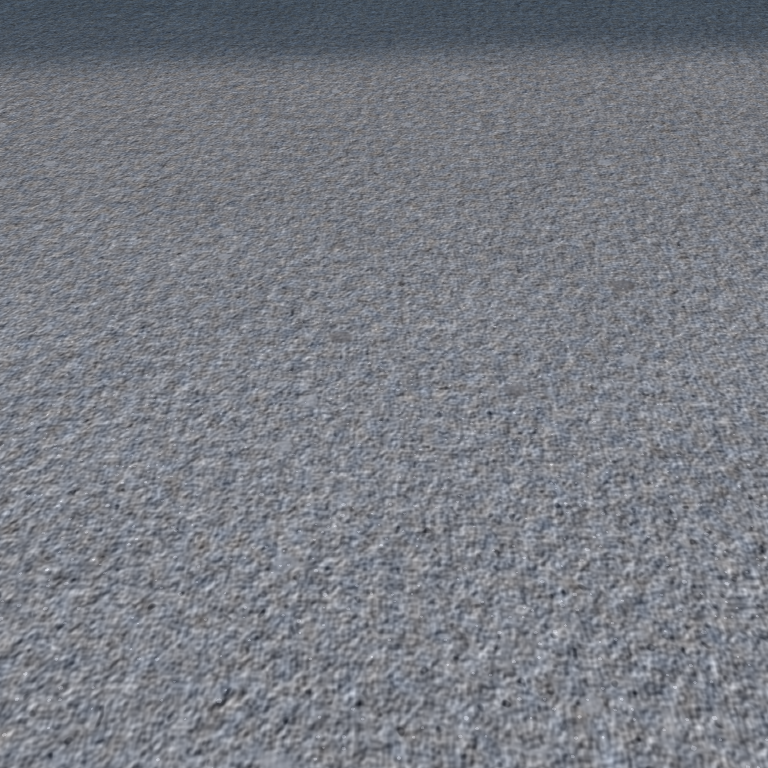
A Shadertoy shader for this texture:

```glsl
// Grey asphalt receding under a tilted view, with a soft slate shadow across the top.
// A perspective ground plane carries embossed gradient noise for the grain,
// plus jittered cells for pale stones, bright flecks and dark pits.

vec2 hash22(vec2 p) {
    vec3 q = fract(p.xyx * vec3(0.1031, 0.1030, 0.0973));
    q += dot(q, q.yzx + 33.33);
    return fract((q.xx + q.yz) * q.zy);
}

float cornerSlope(vec2 cell, vec2 corner, vec2 f) {
    return dot(hash22(cell + corner) * 2.0 - 1.0, f - corner);
}

float gradientNoise(vec2 p) {
    vec2 i = floor(p), f = p - i;
    vec2 u = f * f * f * (f * (f * 6.0 - 15.0) + 10.0);
    float low = mix(cornerSlope(i, vec2(0, 0), f), cornerSlope(i, vec2(1, 0), f), u.x);
    float high = mix(cornerSlope(i, vec2(0, 1), f), cornerSlope(i, vec2(1, 1), f), u.x);
    return mix(low, high, u.y);
}

// Soft, uneven blobs: one candidate per cell, kept with the given chance.
float scatter(vec2 p, float chance, float radius) {
    vec2 cell = floor(p);
    vec2 center = 0.3 + 0.4 * hash22(cell + 17.0);
    vec2 pick = hash22(cell + 71.0);
    vec2 d = p - cell - center;
    d.y *= 1.3;
    float size = radius * (0.55 + 0.45 * pick.y);
    float dist = length(d) + 0.25 * size * gradientNoise(p * 9.0);
    return step(pick.x, chance) * (1.0 - smoothstep(size * 0.6, size, dist));
}

// Grain lit from the upper left; octaves too fine for a pixel fade out.
float asphaltGrain(vec2 ground, vec2 footprint) {
    float sum = 0.0, scale = 36.0, weight = 0.055;
    for (int i = 0; i < 4; i++) {
        vec2 p = ground * scale + float(i) * 19.7;
        vec2 blur = footprint * scale;
        float visible = 1.0 / (1.0 + 0.6 * dot(blur, blur));
        float height = gradientNoise(p);
        float relief = height - gradientNoise(p + vec2(-0.3, 0.35));
        sum += weight * visible * (height + 0.9 * relief);
        scale *= 1.75;
        weight *= 1.38;
    }
    return sum;
}

void mainImage(out vec4 fragColor, in vec2 fragCoord) {
    vec2 uv = fragCoord / iResolution.xy;

    // Ground plane seen towards a horizon above the frame.
    float depth = 1.0 / (1.5 - uv.y);
    vec2 ground = vec2((uv.x - 0.5) * depth, depth * 1.35) + 5.0;
    vec2 footprint = vec2(depth, 1.35 * depth * depth) / iResolution.xy;

    // Base tone: a little darker and warmer with distance.
    vec3 color = mix(vec3(0.500, 0.512, 0.542), vec3(0.462, 0.468, 0.490),
                     smoothstep(0.45, 0.92, uv.y));
    color += 0.035 * gradientNoise(ground * vec2(5.0, 7.0));
    color += vec3(-0.035, 0.0, 0.045) * gradientNoise(ground * 48.0 + 8.0);

    // Grain and dark pits between the aggregate.
    float near = 1.0 - smoothstep(0.1, 0.95, uv.y);
    color += asphaltGrain(ground, footprint) * mix(0.9, 1.25, near);
    float pit = smoothstep(0.24, 0.5, gradientNoise(ground * 95.0 + 31.0));
    color -= pit * mix(0.05, 0.16, near);

    // Pale stones, faint brown patches and bright mineral flecks.
    color = mix(color, vec3(0.60, 0.615, 0.65), 0.6 * scatter(ground * 14.0, 0.06, 0.24));
    color = mix(color, vec3(0.37, 0.36, 0.37), 0.45 * scatter(ground * 10.0 + 3.0, 0.03, 0.2));
    float fleck = scatter(ground * 75.0, 0.06, 0.25) + scatter(ground * 125.0 + 9.0, 0.05, 0.3);
    color += fleck * vec3(0.14, 0.14, 0.145) * mix(0.5, 1.0, near);

    // Soft shadow band, its edge rising slightly to the right.
    float edge = 0.916 + 0.022 * uv.x + 0.008 * gradientNoise(vec2(uv.x * 7.0, 2.5));
    float shadow = smoothstep(edge - 0.03, edge + 0.025, uv.y);
    vec3 shadowTint = mix(vec3(0.64, 0.705, 0.76), vec3(0.59, 0.67, 0.73),
                          smoothstep(0.94, 1.0, uv.y));
    color *= mix(vec3(1.0), shadowTint, shadow);

    fragColor = vec4(clamp(color, 0.0, 1.0), 1.0);
}
```
